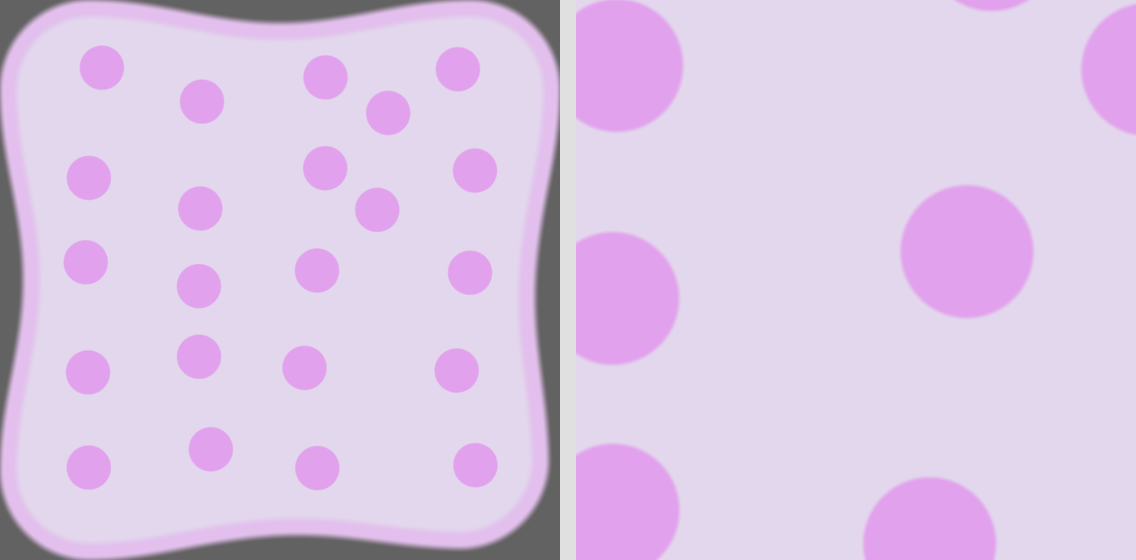
Left, the full canvas; right, a detail of the centre.
Write a WebGL 2 fragment shader that draws this pattern.

```glsl
#version 300 es
precision highp float;
// Soft pinched lilac cushion with a blurred rim and scattered flat dots on grey.

uniform vec2 u_resolution;
out vec4 fragColor;

const vec3 BACKDROP = vec3(0.385);
const vec3 RIM      = vec3(0.888, 0.750, 0.925);
const vec3 FILL     = vec3(0.888, 0.845, 0.926);
const vec3 DOT      = vec3(0.888, 0.630, 0.925);

const float TAU           = 6.2831853;
const float HALF_SIZE     = 0.5;
const float CORNER_RADIUS = 0.16;
const float PINCH         = 0.041;  // inward bend at the middle of each side
const float PINCH_REACH   = 0.34;   // distance from mid-side where the bend ends
const float CORNER_TUCK   = 0.02;   // inset of the lower right corner
const float RIM_WIDTH     = 0.030;
const float RIM_BLUR      = 0.008;

const float DOT_RADIUS  = 0.0395;
const float DOT_SOFT    = 0.0018;
const float DOT_JITTER  = 0.020;
const float FIRST_ROW   = 0.18;
const float ROW_STEP    = 0.17;
const int   ROWS        = 5;
const int   COLUMNS     = 5;
const int   UPPER_ROW   = 2;        // staggering starts at this row
const int   SHORT_COLUMN = 3;       // holds dots in the top two rows only
const float COLUMN_X[COLUMNS]    = float[](0.17, 0.375, 0.563, 0.69, 0.83);
const float COLUMN_DROP[COLUMNS] = float[](0.0, 0.05, 0.0, 0.065, 0.0);

vec2 hash22(vec2 p) {
    vec3 q = fract(p.xyx * vec3(0.1031, 0.1030, 0.0973));
    q += dot(q, q.yzx + 33.33);
    return fract((q.xx + q.yz) * q.zy);
}

float roundedBox(vec2 p, float halfSize, float radius) {
    vec2 q = abs(p) - halfSize + radius;
    return length(max(q, 0.0)) + min(max(q.x, q.y), 0.0) - radius;
}

// Signed distance to the cushion, with p measured from its centre.
float cushion(vec2 p) {
    float tuck = smoothstep(-0.1, 0.35, p.x) * smoothstep(-0.1, 0.35, -p.y);
    vec2 along = min(abs(p.yx) / PINCH_REACH, 1.0);
    vec2 bend = PINCH * (0.5 + 0.5 * cos(0.5 * TAU * along));
    vec2 warped = abs(p + CORNER_TUCK * tuck * vec2(1.0, -1.0)) + bend;
    return roundedBox(warped, HALF_SIZE, CORNER_RADIUS);
}

// Signed distance to the nearest dot of the loose, jittered grid.
float dots(vec2 uv) {
    float nearest = 1.0;
    for (int c = 0; c < COLUMNS; c++) {
        for (int r = 0; r < ROWS; r++) {
            if (c == SHORT_COLUMN && r <= UPPER_ROW) continue;
            vec2 centre = vec2(COLUMN_X[c], FIRST_ROW + ROW_STEP * float(r));
            if (r >= UPPER_ROW) centre.y -= COLUMN_DROP[c];
            centre += DOT_JITTER * (2.0 * hash22(vec2(c, r) + 7.0) - 1.0);
            nearest = min(nearest, distance(uv, centre) - DOT_RADIUS);
        }
    }
    return nearest;
}

void main() {
    float side = min(u_resolution.x, u_resolution.y);
    vec2 p = (gl_FragCoord.xy - 0.5 * u_resolution) / side;

    // Backdrop, rim and fill
    float edge = cushion(p);
    vec3 color = mix(RIM, BACKDROP, smoothstep(-RIM_BLUR, RIM_BLUR, edge));
    float inside = 1.0 - smoothstep(-RIM_BLUR, RIM_BLUR, edge + RIM_WIDTH);
    color = mix(color, FILL, inside);

    // Dots
    float dotMask = 1.0 - smoothstep(-DOT_SOFT, DOT_SOFT, dots(p + 0.5));
    fragColor = vec4(mix(color, DOT, dotMask), 1.0);
}
```
